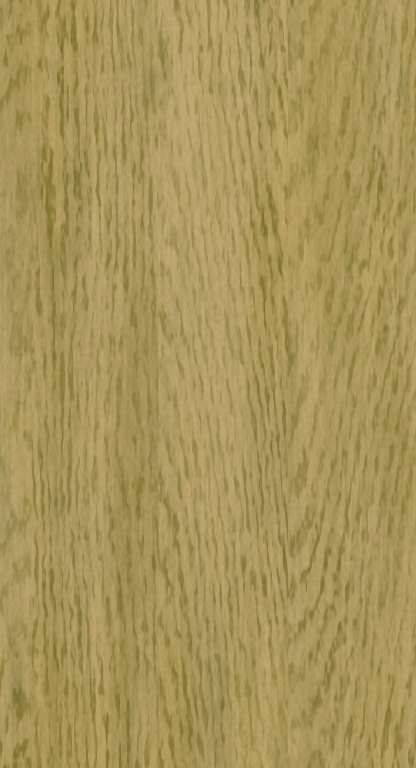
This texture is drawn by a Shadertoy shader. Its source:

```glsl
float hash(vec2 p) {
    vec3 q = fract(vec3(p.xyx) * 0.1031);
    q += dot(q, q.yzx + 33.33);
    return fract((q.x + q.y) * q.z);
}

float noise(vec2 p) {
    vec2 cell = floor(p);
    vec2 f = fract(p);
    f = f * f * (3.0 - 2.0 * f);
    float low = mix(hash(cell), hash(cell + vec2(1.0, 0.0)), f.x);
    float high = mix(hash(cell + vec2(0.0, 1.0)), hash(cell + vec2(1.0, 1.0)), f.x);
    return mix(low, high, f.y);
}

float layeredNoise(vec2 p) {
    return 0.6 * noise(p) + 0.4 * noise(p * 2.1 + 17.3);
}

// Growth rings: hooked close to the axis, nearly straight away from it
float growthRings(vec2 p, float axis, float bend, float lean, float density, float seed) {
    float across = p.x - axis;
    float phase = density * (sqrt(across * across + bend * bend) + lean * p.y);
    phase += 3.0 * (noise(vec2(across * 10.0, p.y * 2.6) + seed) - 0.5);
    phase += 0.5 * (noise(vec2(across * 35.0, p.y * 9.0) + seed) - 0.5);
    phase += 0.5 * (noise(vec2(across * 230.0, p.y * 60.0) + seed) - 0.5);
    float wave = 0.5 + 0.5 * cos(6.2832 * phase);
    return smoothstep(0.3, 0.95, wave);
}

// Short vertical pores that break the rings into dashes
float pores(vec2 p, float seed) {
    float longPores = noise(p * vec2(210.0, 38.0) + seed);
    float shortPores = noise(p * vec2(330.0, 110.0) + seed + 9.0);
    return smoothstep(0.28, 0.72, 0.55 * longPores + 0.45 * shortPores);
}

// Lightness of one board, from 0 (dark grain) to 1 (pale wood)
float boardTone(vec2 p, float axis, float bend, float lean, float density, float seed) {
    float rings = growthRings(p, axis, bend, lean, density, seed);
    float streaks = layeredNoise(p * vec2(32.0, 2.2) + seed);
    float fibres = noise(p * vec2(300.0, 22.0) + seed + 41.0);
    float grit = noise(p * vec2(400.0, 210.0) + seed + 77.0);
    float strength = 0.5 + 0.8 * noise(p * vec2(14.0, 4.0) + seed + 5.0);
    float tone = 0.83 - 0.66 * strength * rings * (0.2 + 0.95 * pores(p, seed));
    tone += 0.56 * (streaks - 0.5) + 0.32 * (fibres - 0.5);
    return tone + 0.26 * (grit - 0.5);
}

float seamStep(float x, float seam) {
    return smoothstep(seam - 0.0012, seam + 0.0012, x);
}

void mainImage(out vec4 fragColor, in vec2 fragCoord) {
    vec2 p = fragCoord / iResolution.y;

    // Four boards side by side, each with its own grain
    float tone = boardTone(p, 0.036, 0.035, 0.13, 62.0, 3.0);
    tone = mix(tone, boardTone(p, 0.015, 0.03, 0.03, 86.0, 23.0), seamStep(p.x, 0.041));
    tone = mix(tone, boardTone(p, 0.203, 0.05, 0.12, 90.0, 47.0), seamStep(p.x, 0.206));
    tone = mix(tone, boardTone(p, 0.372, 0.055, -0.15, 76.0, 71.0), seamStep(p.x, 0.375));

    // Rare smoky stains and gentle overall shading
    float stain = smoothstep(0.75, 0.95, noise(p * vec2(42.0, 9.0) + 130.0));
    stain *= noise(p * vec2(200.0, 60.0) + 60.0);
    float shade = layeredNoise(p * vec2(5.0, 3.0) + 90.0) - 0.5;
    tone += 0.25 * shade + 0.12 * (p.y - 0.5) - 0.35 * stain;

    vec3 darkGrain = vec3(0.546, 0.488, 0.234);
    vec3 paleWood = vec3(0.724, 0.636, 0.410);
    vec3 color = mix(darkGrain, paleWood, clamp(tone, -0.25, 1.15));

    // Slight drift between warm yellow and grey olive
    float drift = layeredNoise(p * vec2(18.0, 3.0) + 200.0) - 0.5;
    color += drift * vec3(-0.012, 0.002, 0.04);
    color += stain * vec3(-0.015, 0.0, 0.02);
    fragColor = vec4(color, 1.0);
}
```
